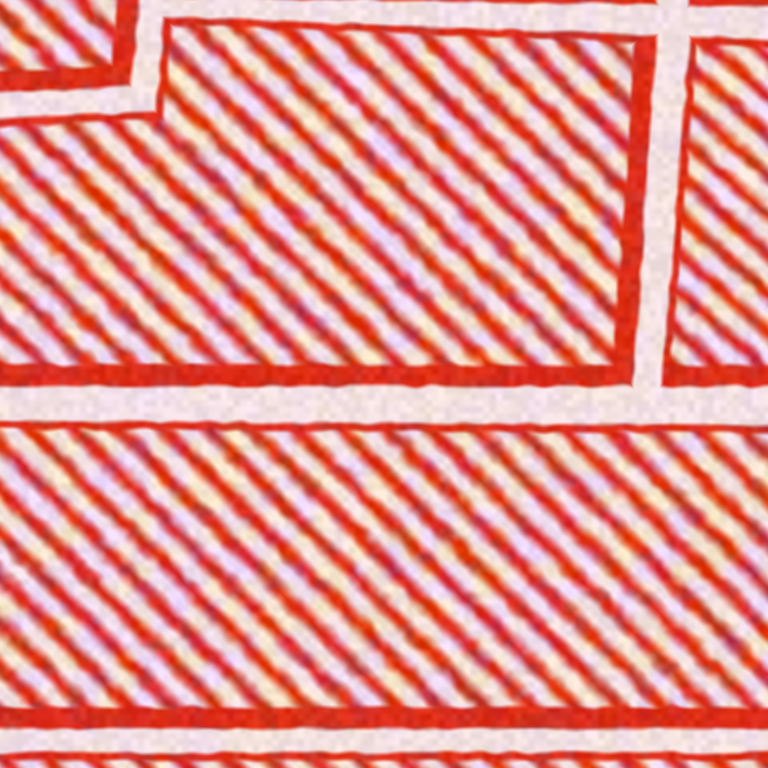
Write a WebGL 2 fragment shader that draws this pattern.

```glsl
#version 300 es
precision highp float;

uniform vec2 u_resolution;
out vec4 outColor;

#define HATCH_PITCH 0.058
#define HATCH_HALF_WIDTH 0.0087
#define HATCH_SOFTNESS 0.0085
#define THIN_BORDER 0.010
#define THICK_BORDER 0.028
#define EDGE_SOFTNESS 0.004
#define WOBBLE 0.0045
#define TINT_STRENGTH 0.24
#define PAPER vec3(0.95, 0.88, 0.89)
#define RED_INK vec3(0.87, 0.17, 0.09)
#define WORN_INK vec3(0.72, 0.22, 0.20)

float hash(vec2 p) {
    vec3 q = fract(p.xyx * 0.1031);
    q += dot(q, q.yzx + 33.33);
    return fract((q.x + q.y) * q.z);
}

float noise(vec2 p) {
    vec2 cell = floor(p), f = fract(p);
    f = f * f * (3.0 - 2.0 * f);
    float low = mix(hash(cell), hash(cell + vec2(1, 0)), f.x);
    float high = mix(hash(cell + vec2(0, 1)), hash(cell + vec2(1, 1)), f.x);
    return mix(low, high, f.y);
}

// Signed distance to a line; positive inside a clockwise outline, y down.
float edge(vec2 p, vec2 a, vec2 b) {
    vec2 along = normalize(b - a);
    return dot(p - a, vec2(-along.y, along.x));
}

// x: distance inside the block, y: distance inside its border.
vec2 block(float litSide, float shadedSide) {
    return vec2(min(litSide, shadedSide),
                min(litSide - THIN_BORDER, shadedSide - THICK_BORDER));
}

// Stones separated by mortar joints; blocks never overlap.
vec2 masonry(vec2 p) {
    float courseBottom = 0.503 - p.y;

    // Notched centre stone
    float notch = max(edge(p, vec2(0.203, 0.152), vec2(0.215, 0.020)),
                      edge(p, vec2(0.0, 0.155), vec2(0.203, 0.146)));
    float centreTop = edge(p, vec2(0.215, 0.022), vec2(0.853, 0.046));
    float centreRight = edge(p, vec2(0.855, 0.048), vec2(0.824, 0.503));
    vec2 stones = block(min(centreTop, notch), min(centreRight, courseBottom));

    // Corner stone at the upper left
    float cornerRight = edge(p, vec2(0.182, 0.0), vec2(0.171, 0.113));
    float cornerBottom = edge(p, vec2(0.171, 0.113), vec2(0.0, 0.120));
    stones = max(stones, block(1.0, min(cornerRight, cornerBottom)));

    // Right stone
    float rightLeft = edge(p, vec2(0.861, 0.503), vec2(0.898, 0.050));
    float rightTop = edge(p, vec2(0.898, 0.047), vec2(1.0, 0.053));
    stones = max(stones, block(min(rightLeft, rightTop), courseBottom));

    // Long lower stone and the course beneath it
    float lowerTop = edge(p, vec2(0.0, 0.548), vec2(1.0, 0.554));
    stones = max(stones, block(lowerTop, 0.949 - p.y));
    stones = max(stones, block(p.y - 0.980, 1.0));

    // Course above, broken by one upright joint
    float upperBottom = edge(p, vec2(1.0, 0.008), vec2(0.3, -0.003));
    float joint = abs(p.x - 0.876) - 0.020;
    return max(stones, block(1.0, min(min(upperBottom, joint), p.x - 0.215)));
}

// Diagonal strokes with uneven width.
float hatching(vec2 p) {
    bool lowerCourse = p.y > 0.526;
    bool rightStone = !lowerCourse && p.x > 0.84;
    float slope = rightStone ? 0.88 : 1.0;
    float phase = lowerCourse ? 0.03 : 0.775;
    float stroke = (p.x - p.y / slope) / HATCH_PITCH - phase;
    float fromCentre = abs(fract(stroke + 0.5) - 0.5) * HATCH_PITCH * 0.707;
    float halfWidth = HATCH_HALF_WIDTH + 0.004 * (noise(p * 75.0) - 0.5);
    return 1.0 - smoothstep(halfWidth - HATCH_SOFTNESS,
                            halfWidth + HATCH_SOFTNESS, fromCentre);
}

void main() {
    vec2 p = gl_FragCoord.xy / u_resolution;
    p.y = 1.0 - p.y;
    vec2 warp = vec2(noise(p * 48.0), noise(p * 48.0 + 91.0)) - 0.5;
    vec2 printed = p + WOBBLE * warp;

    // Ink coverage
    vec2 stones = masonry(printed);
    float stone = smoothstep(-EDGE_SOFTNESS, EDGE_SOFTNESS, stones.x);
    float interior = smoothstep(-EDGE_SOFTNESS, EDGE_SOFTNESS, stones.y);
    float ink = stone * mix(1.0, hatching(printed), interior);

    // Patchy ink, darker within the strokes and along border rims
    float patches = smoothstep(0.35, 0.9, noise(p * 62.0 + 17.0));
    float rim = 1.0 - smoothstep(0.0, 0.009, abs(stones.x));
    float wear = patches * mix(0.35, 0.9, max(interior, rim));
    vec3 color = mix(PAPER, mix(RED_INK, WORN_INK, wear), ink);

    // Warm and cool colour bleed with fine grain
    float tint = noise(p * 43.0 + 53.0) - 0.5;
    float bleed = TINT_STRENGTH * mix(0.3, 1.0, interior * stone);
    color += tint * bleed * vec3(-0.15, -0.25, 1.0);
    color += 0.09 * (noise(p * 120.0 + 7.0) - 0.5);
    outColor = vec4(clamp(color, 0.0, 1.0), 1.0);
}
```
